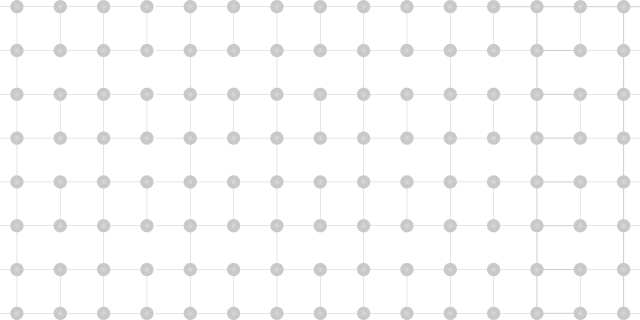
This pattern is drawn by a Shadertoy shader. Its source:

```glsl
// A lattice of grey dots joined by hairlines on white, 15 across and 8 down.
// Each point is measured from its nearest node; even columns carry unbroken
// lines, odd columns link rows in pairs, and a few links are drawn heavier.

const vec2  PITCH        = vec2(0.13542, 0.13690); // node spacing, in canvas heights
const vec2  FIRST_NODE   = vec2(0.0529, 0.0208);   // centre of the lower left node
const float DOT_RADIUS   = 0.0207;
const float CORE_RADIUS  = 0.0070;
const float THIN_WIDTH   = 0.0016;
const float HEAVY_WIDTH  = 0.0030;
const float GAP_WIDTH    = 0.0065;
const float GAP_COLUMN   = 3.0;   // links leave this column after a small gap
const float HEAVY_COLUMN = 12.0;  // heavier links start here
const float TOP_ROW      = 7.0;

const vec3 PAPER = vec3(1.0);
const vec3 LINE  = vec3(0.80);
const vec3 DOT   = vec3(0.79);
const vec3 CORE  = vec3(0.83);

// Share of a pixel covered by a line of the given width at signed distance d
float lineCoverage(float d, float width, float pixel) {
    float h = 0.5 * width;
    float overlap = min(d + 0.5 * pixel, h) - max(d - 0.5 * pixel, -h);
    return clamp(overlap / pixel, 0.0, 1.0);
}

float discCoverage(float dist, float radius, float pixel) {
    return clamp((radius - dist) / pixel + 0.5, 0.0, 1.0);
}

void mainImage(out vec4 fragColor, in vec2 fragCoord) {
    float pixel = 1.0 / iResolution.y;
    vec2 grid = (fragCoord * pixel - FIRST_NODE) / PITCH;
    vec2 node = floor(grid + 0.5);      // nearest node
    vec2 link = floor(grid);            // link to the left of or below the point
    vec2 offset = (grid - node) * PITCH;
    float dist = length(offset);

    // Horizontal links, heavier in one column and at the top right
    bool heavyRow = link.x == HEAVY_COLUMN
                 || (node.y == TOP_ROW && link.x >= HEAVY_COLUMN - 1.0);
    float across = lineCoverage(offset.y, heavyRow ? HEAVY_WIDTH : THIN_WIDTH, pixel);
    if (node.x == GAP_COLUMN && offset.x > 0.0)
        across *= 1.0 - discCoverage(dist, DOT_RADIUS + GAP_WIDTH, pixel);

    // Vertical links: all in even columns, every other one in odd columns
    bool evenColumn = mod(node.x, 2.0) < 0.5;
    bool linked = evenColumn || mod(link.y, 2.0) < 0.5;
    bool heavyColumn = evenColumn && node.x >= HEAVY_COLUMN;
    float upright = linked
        ? lineCoverage(offset.x, heavyColumn ? HEAVY_WIDTH : THIN_WIDTH, pixel)
        : 0.0;

    // Dots with lighter cores lie over the lines
    vec3 color = mix(PAPER, LINE, max(across, upright));
    color = mix(color, DOT, discCoverage(dist, DOT_RADIUS, pixel));
    color = mix(color, CORE, discCoverage(dist, CORE_RADIUS, pixel));
    fragColor = vec4(color, 1.0);
}
```
